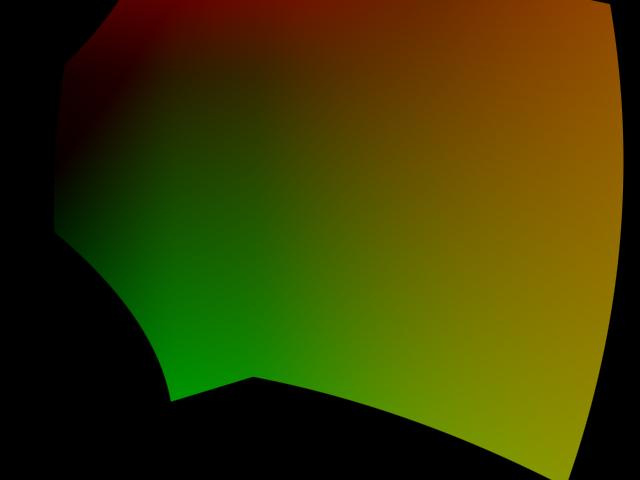
Write a Shadertoy shader that draws this background.

```glsl
// A warped sheet with curved edges on black, tinted by two colour fields:
// red grows to the right and along the top, green grows downwards.
// Edges are parabolic arcs; each field is a sum of ramps with soft creases.

// Parabola through points a and b (position, value), bowed by sag midway.
float arc(float t, vec2 a, vec2 b, float sag) {
    float s = (t - a.x) / (b.x - a.x);
    return mix(a.y, b.y, s) + 4.0 * sag * s * (1.0 - s);
}

// One-pixel coverage of the half-plane where d is positive.
float cover(float d) {
    return clamp(d / max(fwidth(d), 1e-5) + 0.5, 0.0, 1.0);
}

// Smooth version of max(x, 0), rounded over a width.
float softRamp(float x, float width) {
    return 0.5 * (x + sqrt(x * x + width * width));
}

float leftEdge(float y) {
    vec2 shoulder = vec2(0.135, 0.135);
    vec2 waist = vec2(0.483, 0.113);
    if (y < shoulder.x) return arc(y, vec2(0.0, 0.248), shoulder, 0.006);
    if (y < waist.x) return arc(y, shoulder, waist, -0.0085);
    return arc(y, waist, vec2(0.837, 0.356), 0.045);
}

float bottomEdge(float x) {
    vec2 notch = vec2(0.527, 0.785);
    if (x < notch.x) return arc(x, vec2(0.356, 0.837), notch, 0.0);
    return arc(x, notch, vec2(1.149, 1.0), -0.024);
}

float sheetMask(vec2 p) {
    float rightEdge = arc(p.y, vec2(0.009, 1.271), vec2(1.0, 1.184), 0.064);
    float topEdge = 0.217 * (p.x - 1.231);
    return cover(p.x - leftEdge(p.y)) * cover(rightEdge - p.x)
         * cover(bottomEdge(p.x) - p.y) * cover(p.y - topEdge);
}

float redField(vec2 p) {
    float crease = 0.54;
    float rightward = softRamp(p.x - crease, 0.03);
    float leftward = softRamp(crease - p.x, 0.03);
    float base = 0.12 + 0.56 * (1.0 - exp(-2.13 * rightward)) - 0.3 * leftward;
    // The vertical fall and the bright top band fade out on the right.
    float fade = 1.0 - smoothstep(0.45, 0.95, p.x);
    float vertical = 0.25 * (0.5 - p.y) + 1.1 * softRamp(0.15 - p.y, 0.02);
    return base + fade * vertical;
}

float greenField(vec2 p) {
    float crease = 0.356;
    float base = 0.30 * (p.x - crease);
    float slope = 0.87 - 0.45 * p.x;
    return base + slope * p.y - 0.9 * softRamp(crease - p.x, 0.03);
}

void mainImage(out vec4 fragColor, in vec2 fragCoord) {
    // Units of canvas height, with y measured down from the top.
    vec2 p = fragCoord / iResolution.y;
    p.x *= (4.0 / 3.0) * iResolution.y / iResolution.x;
    p.y = 1.0 - p.y;

    vec3 tint = vec3(redField(p), greenField(p), 0.0);
    vec3 color = clamp(tint, 0.0, 1.0) * sheetMask(p);
    fragColor = vec4(color, 1.0);
}
```
